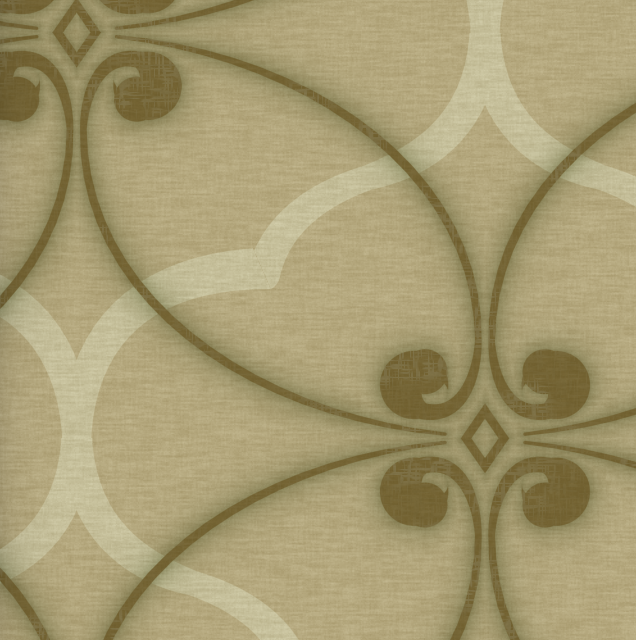
A WebGL 1 fragment shader for this pattern:

```glsl
precision highp float;

uniform vec2 u_resolution;

// Layout, in grid units (GRID units = canvas height)
const float GRID = 768.0;
const vec2 CELL = vec2(490.0, 487.0);      // half of the half-drop period
const vec2 STEM_ORIGIN = vec2(92.0, 526.0); // a band stem, measured from top left
const vec2 CUSP = vec2(268.0, 283.0);      // where the two bands meet
const vec2 CUSP_NORMAL = vec2(0.915, 0.403);

// Colours and finish
const vec3 CLOTH = vec3(0.71, 0.66, 0.495);
const vec3 CREAM = vec3(0.775, 0.75, 0.605);
const vec3 BRONZE = vec3(0.45, 0.385, 0.195);
const vec3 WORN_BRONZE = vec3(0.50, 0.455, 0.295);
const vec3 SHADOW_TINT = vec3(0.76, 0.78, 0.70);
const float SHADOW_REACH = 15.0;
const float WEAVE_STRENGTH = 0.085;
const float GRAIN_STRENGTH = 0.035;
const int SEGMENTS = 20;

float hash(vec2 p) {
  vec3 q = fract(vec3(p.xyx) * 0.1031);
  q += dot(q, q.yzx + 33.33);
  return fract((q.x + q.y) * q.z);
}

float noise(vec2 p) {
  vec2 i = floor(p);
  vec2 f = fract(p);
  f = f * f * (3.0 - 2.0 * f);
  return mix(mix(hash(i), hash(i + vec2(1.0, 0.0)), f.x),
             mix(hash(i + vec2(0.0, 1.0)), hash(i + 1.0), f.x), f.y);
}

vec2 bezier(vec2 a, vec2 b, vec2 c, vec2 d, float t) {
  float s = 1.0 - t;
  return s * s * s * a + 3.0 * s * s * t * b + 3.0 * s * t * t * c + t * t * t * d;
}

// Distance to a cubic stroke; radii holds start, end and extra at the middle
float stroke(vec2 p, vec2 a, vec2 b, vec2 c, vec2 d, vec3 radii) {
  float nearest = 1e4;
  vec2 from = a;
  for (int i = 1; i <= SEGMENTS; i++) {
    float t = float(i) / float(SEGMENTS);
    vec2 to = bezier(a, b, c, d, t);
    vec2 along = to - from;
    float h = clamp(dot(p - from, along) / dot(along, along), 0.0, 1.0);
    float s = t - (1.0 - h) / float(SEGMENTS);
    float radius = mix(radii.x, radii.y, s) + radii.z * 4.0 * s * (1.0 - s);
    nearest = min(nearest, length(p - from - along * h) - radius);
    from = to;
  }
  return nearest;
}

float disc(vec2 p, vec2 centre, float radius) {
  return length(p - centre) - radius;
}

// Pale ogee bands: one falls from the upper stem, one rises from the lower
float bandDistance(vec2 p) {
  float side = dot(p - CUSP, CUSP_NORMAL);
  float falling = min(
    stroke(p, vec2(0.0, -10.0), vec2(0.0, 125.0), vec2(95.0, 160.0), vec2(140.0, 174.0), vec3(18.0, 15.0, 3.0)),
    stroke(p, vec2(140.0, 174.0), vec2(195.0, 192.0), vec2(250.0, 225.0), vec2(266.0, 290.0), vec3(15.0, 20.0, 0.0)));
  float rising = stroke(CELL - p, vec2(0.0, -10.0), vec2(0.0, 125.0), vec2(80.0, 202.0), vec2(230.0, 204.0), vec3(17.0, 25.0, 0.0));
  return min(max(falling, side), max(rising, -side));
}

// Long arc from one ornament to the next
float arcDistance(vec2 p) {
  return stroke(p, vec2(48.0, 5.0), vec2(290.0, 30.0), vec2(484.0, 175.0), vec2(482.0, 371.0), vec3(2.0, 4.0, 2.3));
}

// Curled scroll and diamond in one quadrant around an ornament centre
float ornamentDistance(vec2 p) {
  float hook = stroke(p, vec2(8.0, 116.0), vec2(10.0, 70.0), vec2(30.0, 22.0), vec2(76.0, 33.0), vec3(4.0, 10.0, 0.0));
  float curl = max(disc(p, vec2(85.0, 64.0), 41.0), -disc(p, vec2(60.0, 54.0), 16.0));
  curl = min(curl, disc(p, vec2(72.0, 80.0), 27.0));
  float diamond = abs((p.x / 29.0 + p.y / 42.0 - 1.0) * 23.9 + 5.2) - 5.2;
  return min(min(hook, curl), diamond);
}

float coverage(float d, float pixel) {
  return 1.0 - smoothstep(-0.75 * pixel, 0.75 * pixel, d);
}

void main() {
  float pixel = GRID / u_resolution.y;
  vec2 grid = gl_FragCoord.xy * pixel;
  grid.y = GRID - grid.y;

  // Mirror and half-drop fold: stems at (0,0) and CELL, ornaments at the other corners
  vec2 p = grid - STEM_ORIGIN;
  p.x = abs(mod(p.x + CELL.x, 2.0 * CELL.x) - CELL.x);
  p.y = mod(p.y, 2.0 * CELL.y);
  if (p.y > CELL.y) p = vec2(CELL.x - p.x, p.y - CELL.y);

  vec2 q = vec2(CELL.x - p.x, p.y);
  vec2 opposite = CELL - q;
  vec2 nearCentre = dot(q, q) < dot(opposite, opposite) ? q : opposite;
  float bronze = min(min(arcDistance(q), arcDistance(opposite)), ornamentDistance(nearCentre));

  // Linen threads and grain
  float weft = noise(grid * vec2(0.045, 0.42)) + 0.6 * noise(grid * vec2(0.13, 0.6) + 71.0) - 0.8;
  float warp = noise(grid * vec2(0.5, 0.07) + 37.0) - 0.5;
  float grain = noise(grid * 0.65 + 13.0) - 0.5;
  float weave = WEAVE_STRENGTH * (0.6 * weft + 0.3 * warp) + GRAIN_STRENGTH * grain;

  vec3 colour = mix(CLOTH, CREAM, coverage(bandDistance(p), pixel));
  colour += weave * vec3(0.9, 1.0, 1.15);

  // Soft shadow around the bronze work
  float shadow = exp(-max(bronze, 0.0) / SHADOW_REACH);
  colour *= mix(vec3(1.0), SHADOW_TINT, shadow);

  // Rubbed patches where the threads show through
  float patches = smoothstep(0.4, 0.75, noise(grid * 0.025 + 5.0));
  float threads = smoothstep(0.45, 0.8, max(noise(grid * vec2(0.08, 0.55)), noise(grid * vec2(0.55, 0.08) + 19.0)));
  vec3 metal = mix(BRONZE, WORN_BRONZE, threads * (0.2 + 0.6 * patches)) + 0.4 * weave;
  colour = mix(colour, metal, coverage(bronze, pixel));

  // Slight darkening along the left edge
  colour *= 1.0 - 0.1 * exp(-grid.x / 22.0);
  gl_FragColor = vec4(colour, 1.0);
}
```
